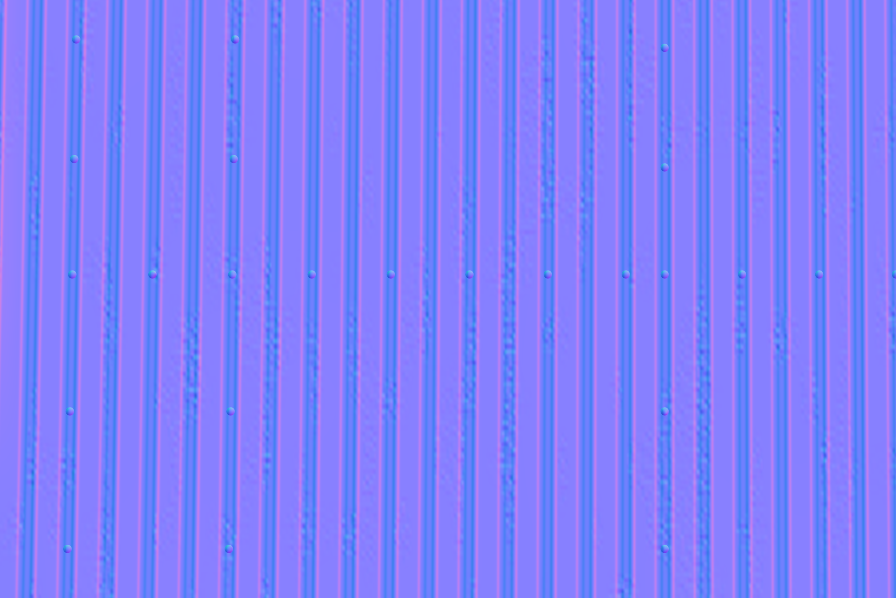
Write a Shadertoy shader that draws this texture map.

```glsl
float hash(vec2 p) {
    p = fract(p * vec2(0.1031, 0.1137));
    p += dot(p, p.yx + 33.33);
    return fract((p.x + p.y) * p.x * 17.0);
}

float noise(vec2 p) {
    vec2 i = floor(p), f = fract(p);
    f = f * f * (3.0 - 2.0 * f);
    return mix(mix(hash(i), hash(i + vec2(1, 0)), f.x),
               mix(hash(i + vec2(0, 1)), hash(i + vec2(1, 1)), f.x), f.y);
}

// Soft vertical line, never thinner than a pixel can show
float ridge(float x, float center, float width, float pixel) {
    float w = sqrt(width * width + 0.1 * pixel * pixel);
    float d = (x - center) / w;
    return width / w * exp(-0.5 * d * d);
}

// Horizontal slope across one corrugation, valley at zero
float ribSlope(float x, float rib, float pixel) {
    float depth = 0.92 + 0.16 * hash(vec2(rib, 7.0));
    float slope = 0.06 - 0.17 * smoothstep(0.23, 0.11, abs(x));
    slope += 0.40 * ridge(x, -0.235, 0.026, pixel);
    slope += 0.44 * ridge(x, 0.225, 0.026, pixel);
    slope -= 0.30 * depth * ridge(x, -0.075, 0.028, pixel);
    slope -= 0.38 * depth * ridge(x, 0.11, 0.030, pixel);
    return slope;
}

// Tilt of a small domed fastener
vec2 domeTilt(vec2 d, float radius, float pixel) {
    float r = length(d);
    float inside = smoothstep(radius + pixel, radius - pixel, r);
    return inside * d / radius;
}

vec2 screwTilt(vec2 uv, float x, float rib, float aspect) {
    const float rows[5] = float[5](0.082, 0.312, 0.541, 0.734, 0.934);
    bool fullColumn = rib == 1.0 || rib == 5.0 || rib == 16.0;
    // Alternate ribs are fastened; the parity flips at the sheet joint
    bool middleRow = mod(rib, 2.0) == (rib < 15.5 ? 1.0 : 0.0);
    vec2 tilt = vec2(0);
    for (int j = 0; j < 5; j++) {
        if (!fullColumn && !(middleRow && j == 2)) continue;
        float y = rows[j] - (rib > 15.0 && j > 2 ? 0.014 : 0.0);
        vec2 d = vec2(x * aspect / 22.7, uv.y - y);
        tilt += domeTilt(d, 0.0068, 0.5 / iResolution.y);
    }
    return tilt;
}

// Sparse dents, denser along the valleys
vec2 dentTilt(vec2 p, float valley) {
    vec2 q = p * vec2(150.0, 110.0);
    float h = noise(q);
    vec2 grad = vec2(noise(q + vec2(0.4, 0)), noise(q + vec2(0, 0.4))) - h;
    float patches = smoothstep(0.56, 0.82, noise(p * vec2(34.0, 9.0) + 11.0));
    return grad * patches * mix(0.16, 0.50, valley);
}

void mainImage(out vec4 fragColor, in vec2 fragCoord) {
    vec2 uv = fragCoord / iResolution.xy;
    float aspect = iResolution.x / iResolution.y;

    // Ribs fan out slightly and tighten toward the right
    float t = uv.x - 0.0128 * (1.0 - uv.x / 0.74) * (uv.y - 0.541);
    float phase = 0.609 * t * t + 22.185 * t - 0.794;
    float rib = floor(phase + 0.5);
    float x = phase - rib;

    vec2 tilt = vec2(ribSlope(x, rib, 22.7 / iResolution.x), 0.0);
    tilt += 0.55 * screwTilt(uv, x, rib, aspect);
    tilt += dentTilt(uv * vec2(aspect, 1.0), smoothstep(0.26, 0.12, abs(x)));

    // Broad warping of the sheet and a bend at the left edge
    tilt.x += 0.03 * (noise(uv * vec2(9.0, 3.0)) - 0.5);
    tilt.x += 0.12 * smoothstep(0.035, 0.0, uv.x) * smoothstep(0.1, 0.6, uv.y);

    tilt = clamp(tilt, -0.65, 0.65);
    vec3 normal = vec3(tilt, sqrt(1.0 - dot(tilt, tilt)));
    fragColor = vec4(0.5 + 0.5 * normal, 1.0);
}
```
